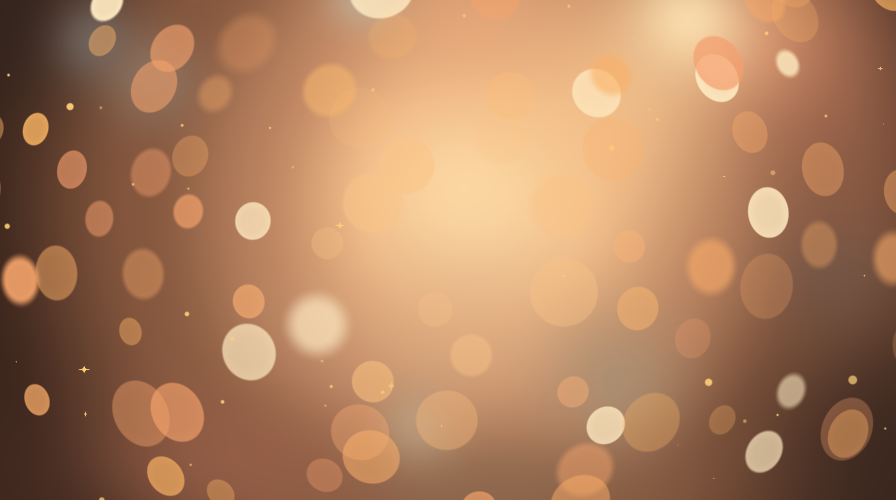
Write a WebGL 1 fragment shader that draws this background.

```glsl
precision highp float;
// Warm out-of-focus lights around a glowing centre. Soft gaussian glows tint a
// radial ramp; a golden-angle spiral scatters lens-squashed discs around it,
// and a hashed loop adds tiny gold sparks on top.
uniform vec2 u_resolution;

const vec2 GLOW_CENTRE = vec2(0.05, 0.10);

vec3 hash3(float n) {
  return fract(sin(n * vec3(12.71, 31.17, 7.47) + vec3(1.3, 4.1, 2.7)) * 4375.85);
}

// Gaussian patch of colour blended over the base.
vec3 glow(vec3 base, vec2 offset, vec2 size, vec3 tint, float amount) {
  vec2 q = offset / size;
  return mix(base, tint, amount * exp(-dot(q, q)));
}

vec3 backdrop(vec2 p) {
  // Cream heart falling through peach and tan to dark brown.
  vec2 q = p - GLOW_CENTRE;
  q.x *= q.x > 0.0 ? 0.92 : 1.0;
  float d = length(q);
  vec3 col = mix(vec3(0.99, 0.85, 0.64), vec3(0.94, 0.73, 0.53), smoothstep(0.02, 0.30, d));
  col = mix(col, vec3(0.74, 0.52, 0.38), smoothstep(0.20, 0.44, d));
  col = mix(col, vec3(0.52, 0.34, 0.24), smoothstep(0.38, 0.68, d));
  col = mix(col, vec3(0.23, 0.145, 0.11), smoothstep(0.66, 1.02, d));

  // Upper right: brown-rose haze and a cream flare joined to the centre.
  col = glow(col, p - vec2(0.72, 0.32), vec2(0.20, 0.28), vec3(0.60, 0.38, 0.30), 0.6);
  col = glow(col, p - vec2(0.60, 0.42), vec2(0.18, 0.16), vec3(0.93, 0.63, 0.46), 0.65);
  col = glow(col, p - vec2(0.34, 0.30), vec2(0.22, 0.24), vec3(0.97, 0.78, 0.56), 0.75);
  col = glow(col, p - vec2(0.48, 0.46), vec2(0.12, 0.11), vec3(1.0, 0.90, 0.71), 0.85);
  col = glow(col, p - vec2(0.04, 0.46), vec2(0.24, 0.16), vec3(0.93, 0.68, 0.49), 0.65);

  // Upper left: cool smoke over a dark corner.
  col = glow(col, p - vec2(-0.88, 0.46), vec2(0.14, 0.16), vec3(0.19, 0.14, 0.12), 0.6);
  col = glow(col, p - vec2(-0.71, 0.42), vec2(0.08, 0.08), vec3(0.47, 0.46, 0.45), 0.65);
  col = glow(col, p - vec2(-0.59, 0.34), vec2(0.09, 0.09), vec3(0.57, 0.50, 0.44), 0.65);
  col = glow(col, p - vec2(-0.17, 0.50), vec2(0.07, 0.06), vec3(0.75, 0.69, 0.60), 0.75);

  // Lower half: beige mist, red-brown left, dark right.
  col = glow(col, p - vec2(0.02, -0.18), vec2(0.34, 0.18), vec3(0.85, 0.66, 0.50), 0.6);
  col = glow(col, p - vec2(0.06, -0.48), vec2(0.32, 0.11), vec3(0.54, 0.41, 0.31), 0.65);
  col = glow(col, p - vec2(-0.45, -0.43), vec2(0.28, 0.16), vec3(0.61, 0.38, 0.29), 0.65);
  col = glow(col, p - vec2(0.34, -0.26), vec2(0.13, 0.13), vec3(0.67, 0.57, 0.46), 0.75);
  col = glow(col, p - vec2(-0.06, -0.35), vec2(0.08, 0.08), vec3(0.74, 0.65, 0.53), 0.65);
  col = glow(col, p - vec2(0.77, -0.06), vec2(0.12, 0.13), vec3(0.45, 0.35, 0.30), 0.6);
  return glow(col, p - vec2(0.87, -0.38), vec2(0.28, 0.22), vec3(0.22, 0.15, 0.12), 0.75);
}

vec3 addDiscs(vec3 col, vec2 p, float px) {
  for (int i = 0; i < 132; i++) {
    float n = float(i) - 7.0;
    vec3 place = hash3(n + 3.0);
    vec3 look = hash3(n + 151.0);

    // Even spiral, stretched to the frame, leaving the middle open.
    float angle = n * 2.39996 + 0.5 * place.x;
    float reach = sqrt(mix(0.14, 2.0, n / 132.0)) + 0.1 * (place.y - 0.5);
    vec2 centre = reach * vec2(0.97, 0.56) * vec2(cos(angle), sin(angle));

    // Squash along the radial direction, stronger toward the frame edge.
    float edge = smoothstep(0.2, 0.8, length(centre));
    vec2 radial = normalize(centre);
    vec2 q = p - centre;
    q = vec2(dot(q, radial) / mix(1.0, 0.76, edge), dot(q, vec2(-radial.y, radial.x)));

    float radius = mix(0.028, 0.072, look.x);
    float soft = max(1.5 * px, radius * mix(0.05, 0.5, pow(place.z, 5.0)));
    float d = length(q);
    float mask = 1.0 - smoothstep(radius - soft, radius + 0.4 * soft, d);

    // Orange to peach lights, golden near the middle, some cream.
    vec3 tint = mix(vec3(0.99, 0.72, 0.39), vec3(0.96, 0.62, 0.43), look.y);
    tint = mix(vec3(0.98, 0.77, 0.53), tint, smoothstep(0.2, 0.5, length(centre)));
    tint = mix(tint, vec3(1.0, 0.92, 0.76), step(0.80, look.z));

    // Stronger on the left, fainter near the middle and low on the right.
    float shade = smoothstep(0.3, 0.8, centre.x) * smoothstep(0.1, -0.3, centre.y);
    float alpha = mix(0.25, 0.97, pow(look.z, 1.2));
    alpha += 0.15 * smoothstep(-0.3, -0.6, centre.x);
    alpha = min(alpha, 0.97) * mix(0.75, 1.0, edge) * (1.0 - 0.3 * shade);
    float rim = 0.94 + 0.06 * smoothstep(0.5, 0.95, d / radius);
    col = mix(col, tint, mask * alpha * rim);
  }
  return col;
}

vec3 addSparks(vec3 col, vec2 p, float px) {
  for (int i = 0; i < 48; i++) {
    vec3 place = hash3(float(i) + 411.0);
    vec3 look = hash3(float(i) + 503.0);
    vec2 q = abs(p - (place.xy - 0.5) * vec2(1.8, 1.0));
    float size = mix(0.002, 0.009, look.x * look.x);
    // Round dots, or small four-pointed glints.
    float d = look.y > 0.7 ? pow(sqrt(q.x) + sqrt(q.y), 2.0) * 0.8 : length(q);
    float mask = 1.0 - smoothstep(size - px, size + px, d);
    col = mix(col, vec3(1.0, 0.82, 0.48), mask * mix(0.5, 1.0, look.z));
  }
  return col;
}

void main() {
  vec2 p = (gl_FragCoord.xy - 0.5 * u_resolution) / u_resolution.y;
  float px = 1.0 / u_resolution.y;
  vec3 col = backdrop(p);
  col = addDiscs(col, p, px);
  col = addSparks(col, p, px);
  gl_FragColor = vec4(col, 1.0);
}
```
